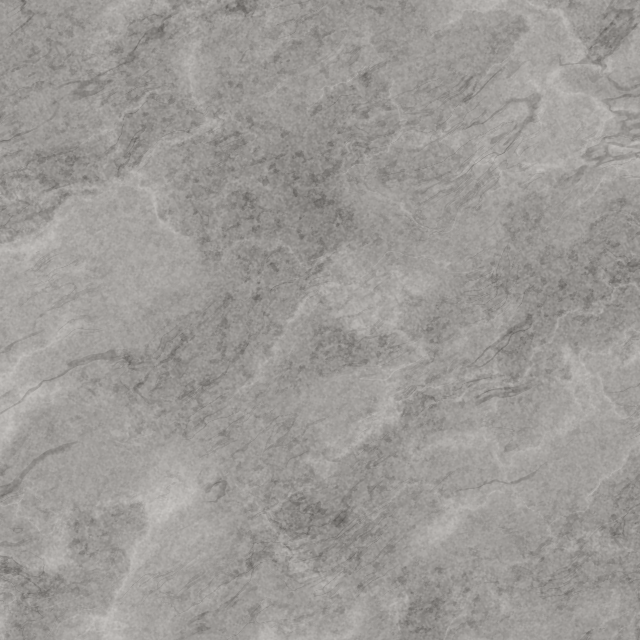
Write a three.js fragment shader that draws this texture.

```glsl
varying vec2 vUv;

const vec3 STONE_GREY = vec3(0.612, 0.601, 0.589);
const vec2 GRAIN_DIRECTION = vec2(0.89, 0.456);

float hash(vec2 p) {
  vec3 q = fract(p.xyx * 0.1031);
  q += dot(q, q.yzx + 33.33);
  return fract((q.x + q.y) * q.z);
}

vec2 hash2(vec2 p) {
  return vec2(hash(p), hash(p + 57.3));
}

float noise(vec2 p) {
  vec2 cell = floor(p);
  vec2 f = fract(p);
  f = f * f * (3.0 - 2.0 * f);
  float low = mix(hash(cell), hash(cell + vec2(1.0, 0.0)), f.x);
  float high = mix(hash(cell + vec2(0.0, 1.0)), hash(cell + 1.0), f.x);
  return mix(low, high, f.y);
}

float fbm(vec2 p) {
  float sum = 0.0;
  float weight = 0.516;
  for (int i = 0; i < 5; i++) {
    sum += weight * noise(p);
    p = mat2(1.6, 1.2, -1.2, 1.6) * p + 7.7;
    weight *= 0.5;
  }
  return sum;
}

vec2 fbm2(vec2 p) {
  return vec2(fbm(p), fbm(p + 41.5)) - 0.5;
}

// Voronoi fragments: x is the distance to the border, y a random tone
vec2 fragments(vec2 p) {
  vec2 cell = floor(p);
  vec2 f = fract(p);
  vec2 nearest = vec2(0.0);
  vec2 nearestCell = vec2(0.0);
  float best = 9.0;
  for (int j = -1; j <= 1; j++) {
    for (int i = -1; i <= 1; i++) {
      vec2 offset = vec2(float(i), float(j));
      vec2 toSeed = offset + hash2(cell + offset) - f;
      float d = dot(toSeed, toSeed);
      if (d < best) {
        best = d;
        nearest = toSeed;
        nearestCell = offset;
      }
    }
  }
  float border = 9.0;
  for (int j = -2; j <= 2; j++) {
    for (int i = -2; i <= 2; i++) {
      vec2 offset = nearestCell + vec2(float(i), float(j));
      vec2 gap = offset + hash2(cell + offset) - f - nearest;
      if (dot(gap, gap) > 0.0001) {
        border = min(border, dot(nearest + 0.5 * gap, normalize(gap)));
      }
    }
  }
  return vec2(border, hash(cell + nearestCell + 91.0));
}

// Thin line where a field crosses its middle value
float crack(float field, float width) {
  return 1.0 - smoothstep(0.2 * width, width, abs(field - 0.5));
}

float patchMask(vec2 p, float start, float end) {
  return smoothstep(start, end, fbm(p));
}

void main() {
  vec2 p = vUv;
  vec2 along = vec2(dot(p, GRAIN_DIRECTION), dot(p, vec2(-GRAIN_DIRECTION.y, GRAIN_DIRECTION.x)));
  vec2 warp = fbm2(p * 5.0);
  vec2 roughness = fbm2(p * 30.0 + 13.0);

  // Cloudy body and broken plates, blended softly at their borders
  float cloud = fbm(along * vec2(3.0, 5.5) + warp * 1.2 + 4.0);
  vec2 plates = fragments(along * vec2(2.8, 5.0) + warp * 1.1 + roughness * 0.25);
  vec2 shards = fragments(along * vec2(7.0, 11.0) + warp * 1.6 + roughness * 0.5 + 30.0);
  float shade = (cloud - 0.5) * 0.16;
  shade += (plates.y - 0.5) * 0.05 * smoothstep(0.0, 0.05, plates.x);
  shade += (shards.y - 0.5) * 0.04 * smoothstep(0.0, 0.06, shards.x);
  float darkness = smoothstep(0.03, -0.04, shade);

  // Pale veins with flaky edges
  float flakes = fbm(along * vec2(22.0, 48.0) + roughness * 2.0);
  float veinWidth = mix(0.01, 0.09, noise(p * 9.0 + 3.0)) * mix(0.4, 1.6, flakes);
  float plateMask = patchMask(p * 4.0 + 22.0, 0.4, 0.6);
  float shardMask = patchMask(p * 5.0 + 61.0, 0.46, 0.62);
  float vein = exp(-plates.x / veinWidth) * plateMask;
  vein += 0.75 * exp(-shards.x / veinWidth) * shardMask;
  float wisps = crack(fbm(along * vec2(5.0, 13.0) + warp * 2.0 + 75.0), 0.025);
  vein += 0.4 * wisps * patchMask(p * 6.0 + 8.0, 0.42, 0.58);
  vein = min(vein * mix(0.6, 1.4, flakes), 1.0);
  shade += 0.085 * vein;

  // Dark cracks: long ones, a fine network and short scratches
  float longCracks = crack(fbm(along * vec2(3.5, 11.0) + warp + 17.0), 0.02);
  float network = crack(fbm(along * vec2(18.0, 30.0) + warp * 5.0 + 51.0), 0.045);
  float scratches = crack(fbm(along * vec2(13.0, 52.0) + warp * 6.0 + 29.0), 0.05);
  shade -= 0.085 * longCracks * patchMask(p * 5.0 + 35.0, 0.49, 0.62);
  shade -= 0.065 * network * mix(0.15, 1.0, darkness) * patchMask(p * 7.0 + 83.0, 0.44, 0.6);
  shade -= 0.05 * scratches * patchMask(p * 9.0 + 5.0, 0.5, 0.64);

  // Mineral grain and ragged dark pits
  float grain = 0.65 * noise(along * 330.0) + 0.35 * noise(p * 170.0 + 9.0) - 0.5;
  float pits = smoothstep(0.55, 0.72, fbm(along * vec2(85.0, 110.0) + 27.0));
  shade += grain * mix(0.1, 0.15, darkness);
  shade -= pits * mix(0.03, 0.085, darkness) * (1.0 - 0.6 * vein);

  gl_FragColor = vec4(STONE_GREY + shade, 1.0);
}
```
